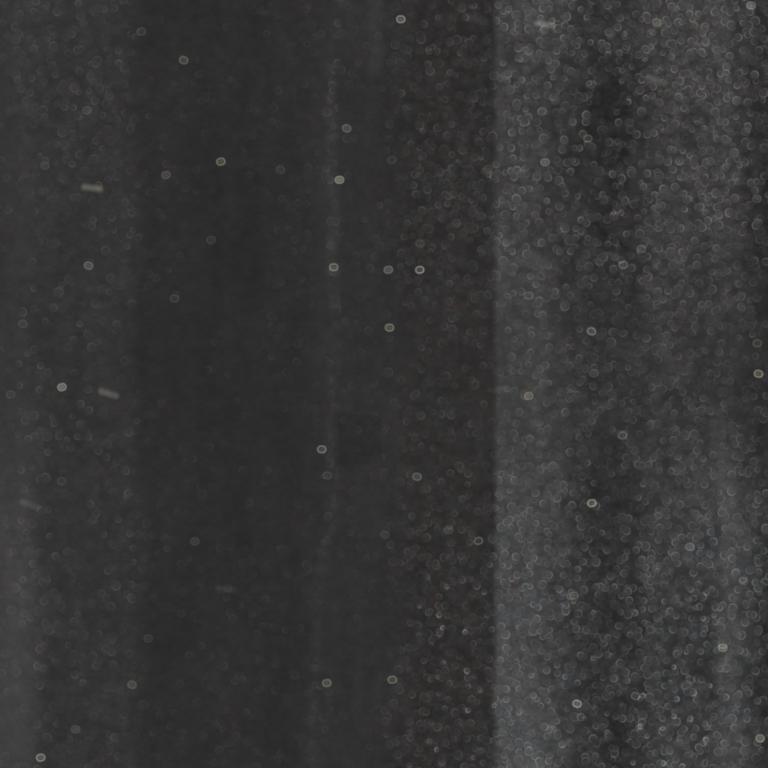
A Shadertoy shader for this texture:

```glsl
// Dark worn film: soft vertical bands of charcoal grey, covered by tiny blurred rings.
// Bands come from smoothstep profiles bent by noise; rings and flecks are scattered
// on jittered grids, with a density that follows the bands and drifting clouds.

float hash(vec2 cell, float seed) {
    uvec2 q = uvec2(ivec2(cell) + 4096);
    uint h = q.x * 1597334677u ^ q.y * 3812015801u ^ uint(seed) * 2654435769u;
    h = (h ^ (h >> 15)) * 2246822519u;
    h = (h ^ (h >> 13)) * 3266489917u;
    return float((h ^ (h >> 16)) >> 8) / 16777216.0;
}

float valueNoise(vec2 p, float seed) {
    vec2 i = floor(p), f = fract(p);
    f = f * f * (3.0 - 2.0 * f);
    float low = mix(hash(i, seed), hash(i + vec2(1, 0), seed), f.x);
    float high = mix(hash(i + vec2(0, 1), seed), hash(i + vec2(1, 1), seed), f.x);
    return mix(low, high, f.y);
}

// Soft-edged interval: 1 between lo and hi
float band(float x, float lo, float hi, float softLo, float softHi) {
    return smoothstep(lo - softLo, lo + softLo, x)
         * (1.0 - smoothstep(hi - softHi, hi + softHi, x));
}

float box(vec2 p, vec2 lo, vec2 hi, float soft) {
    return band(p.x, lo.x, hi.x, soft, soft) * band(p.y, lo.y, hi.y, soft, soft);
}

// Blurred rings on a jittered grid, mostly faint, a few strong
float ringLayer(vec2 uv, float cells, float radius, float density, float seed) {
    vec2 base = floor(uv * cells);
    float light = 0.0;
    for (int y = -1; y <= 1; y++)
    for (int x = -1; x <= 1; x++) {
        vec2 cell = base + vec2(x, y);
        vec2 jitter = vec2(hash(cell, seed), hash(cell, seed + 1.0));
        vec2 d = uv - (cell + jitter) / cells;
        float size = radius * mix(0.7, 1.15, hash(cell, seed + 2.0));
        float dist = length(d);
        float rim = 1.0 - smoothstep(0.0, 0.0026, abs(dist - size));
        float disc = 0.4 * (1.0 - smoothstep(size * 0.7, size + 0.002, dist));
        // One side of the rim is brighter than the other
        float angle = 6.2832 * hash(cell, seed + 5.0);
        rim *= 0.75 + 0.4 * dot(d, vec2(cos(angle), sin(angle))) / max(dist, 0.0005);
        float present = smoothstep(0.0, 0.1, density - hash(cell, seed + 3.0));
        float power = hash(cell, seed + 4.0);
        light = max(light, max(rim, disc) * present * mix(0.3, 1.2, power * power));
    }
    return light;
}

// Rare bright flecks: small rings, or soft tilted dashes
vec3 fleckLayer(vec2 uv, float cells, float density, float dashShare, float seed) {
    vec2 base = floor(uv * cells);
    vec3 light = vec3(0.0);
    for (int y = -1; y <= 1; y++)
    for (int x = -1; x <= 1; x++) {
        vec2 cell = base + vec2(x, y);
        vec2 jitter = vec2(hash(cell, seed), hash(cell, seed + 1.0));
        vec2 d = uv - (cell + 0.1 + 0.8 * jitter) / cells;
        float dash = step(hash(cell, seed + 2.0), dashShare);
        float tilt = mix(-0.4, 0.3, hash(cell, seed + 3.0));
        d = mat2(cos(tilt), -sin(tilt), sin(tilt), cos(tilt)) * d;
        d.x -= clamp(d.x, -0.001 - 0.009 * dash, 0.001 + 0.009 * dash);
        float dist = length(d);
        float rim = 1.0 - smoothstep(0.0, 0.0028, abs(dist - 0.0040));
        float fill = 1.0 - smoothstep(0.001, 0.0065, dist);
        float shade = max(rim * (1.0 - 0.7 * dash), fill * mix(0.3, 0.9, hash(cell, seed + 4.0)));
        float power = hash(cell, seed + 6.0);
        shade *= step(hash(cell, seed + 5.0), density) * mix(0.06, 0.30, power * power);
        vec3 tint = mix(vec3(1.0, 0.95, 0.75), vec3(0.94, 1.0, 0.97), hash(cell, seed + 7.0));
        light += shade * tint * mix(1.0, 0.8, dash);
    }
    return light;
}

void mainImage(out vec4 fragColor, in vec2 fragCoord) {
    vec2 uv = fragCoord / iResolution.xy;
    float x = uv.x + 0.02 * (valueNoise(uv * vec2(3.0, 7.0), 1.0) - 0.5);
    float low = 1.0 - smoothstep(0.2, 0.55, uv.y);
    float high = smoothstep(0.55, 0.75, uv.y);
    float cloud = 0.65 * valueNoise(uv * vec2(10.0, 6.0), 2.0)
                + 0.35 * valueNoise(uv * vec2(24.0, 17.0), 6.0);

    // Vertical bands
    float leftEdge = band(x, -0.1, 0.04, 0.01, 0.025) * mix(0.3, 1.0, low);
    float leftHaze = band(x, 0.02, 0.175, 0.03, 0.018);
    float darkField = band(x, 0.18, 0.41, 0.02, 0.02);
    float streakX = mix(0.413, 0.436, smoothstep(0.22, 0.34, uv.y));
    float thinStreak = band(x, streakX - 0.007, streakX + 0.007, 0.007, 0.007)
                     * mix(0.4, 1.2, valueNoise(uv * vec2(30.0, 28.0), 8.0));
    float warmField = band(x, 0.52, 0.64, 0.04, 0.01);
    float mainBand = band(uv.x, 0.645, 0.735, 0.006, 0.05) * mix(0.72, 1.0, low);
    float rightHaze = band(x, 0.835, 0.96, 0.025, 0.015) * mix(0.4, 0.9, max(low, high));
    float rightEdge = band(x, 0.932, 0.982, 0.012, 0.015) * mix(0.25, 1.0, low);
    float rightSide = smoothstep(0.63, 0.66, x);

    float tone = 0.190 + 0.062 * leftEdge + 0.018 * leftHaze - 0.013 * darkField
               + 0.024 * thinStreak - 0.002 * warmField + 0.098 * mainBand
               + 0.052 * rightHaze + 0.056 * rightEdge + 0.006 * rightSide;
    tone += (cloud - 0.5) * mix(0.022, 0.07, rightSide);
    tone += 0.012 * (valueNoise(uv * vec2(60.0, 9.0), 3.0) - 0.5);

    // Faint rectangular stains with crisp borders
    tone -= 0.012 * box(uv, vec2(0.44, 0.395), vec2(0.496, 0.46), 0.0015);
    tone += 0.022 * box(uv, vec2(0.480, 0.90), vec2(0.499, 1.1), 0.006);

    // Ring grain, dense on pale bands and quiet across the middle height
    float activity = mix(0.5, 1.0, max(low, high));
    float pale = max(max(mainBand, rightHaze), rightEdge);
    float density = 0.2 + 0.22 * max(leftHaze, leftEdge) + 0.35 * warmField
                  + 0.35 * rightSide + 0.3 * pale + 0.3 * thinStreak + 0.7 * (cloud - 0.5);
    float strength = 0.030 + 0.024 * max(leftHaze, thinStreak)
                   + activity * (0.040 * warmField + 0.085 * rightSide);
    float rings = max(ringLayer(uv, 90.0, 0.0042, density, 10.0),
                      ringLayer(uv + 0.37, 78.0, 0.0048, density * 0.9, 20.0));
    tone += strength * (rings - 0.32 * clamp(density, 0.0, 1.0));

    // Soft lumps and fine grain beneath the rings
    float lumps = valueNoise(uv * vec2(75.0, 85.0), 7.0) - 0.5;
    float grain = valueNoise(uv * vec2(190.0, 230.0), 4.0) - 0.5;
    tone += (0.4 * strength + 0.002) * lumps + (0.25 * strength + 0.006) * grain;

    // Slight warm and cool drift of the grey
    float warmth = 0.025 * warmField - 0.012 * rightSide * low
                 + 0.05 * (valueNoise(uv * 60.0, 5.0) - 0.5);
    vec3 color = tone * vec3(1.005 + warmth, 1.0 - 0.4 * abs(warmth), 0.995 - 0.4 * warmth);

    // Bright flecks, with finer sparkle in the darker parts of the right half
    color += fleckLayer(uv, 15.0, 0.34, 0.15, 30.0);
    float sparkle = ringLayer(uv + 0.71, 55.0, 0.0028, 0.5, 40.0);
    color += 0.17 * sparkle * band(x, 0.54, 0.94, 0.03, 0.03) * (1.0 - 0.8 * mainBand)
           * max(1.0 - smoothstep(0.17, 0.32, uv.y), 0.5 * high);

    fragColor = vec4(clamp(color, 0.0, 1.0), 1.0);
}
```
